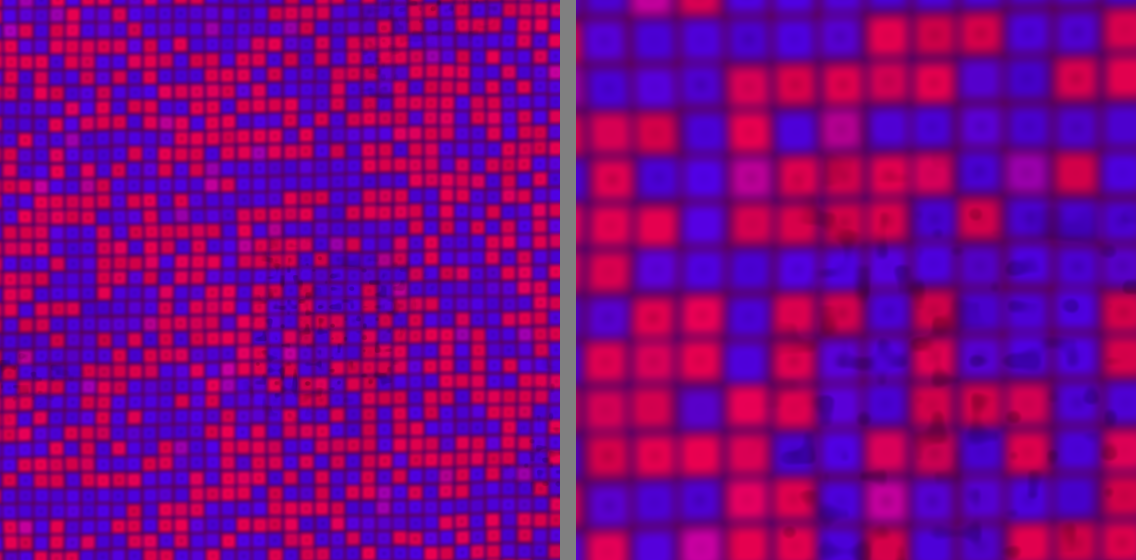
Left: the whole. Right: its middle third, enlarged.
A Shadertoy shader for this pattern:

```glsl
#define GRID vec2(35.9, 36.15)
#define SHIFT vec2(-0.154, 0.40)
#define ROW_TILT 0.013
#define BLUE_SHARE 0.54
#define MAGENTA_SHARE 0.025
#define BEAD_CORE 0.20
#define BEAD_RIM 0.63
#define WOBBLE 0.07
#define RED vec3(0.87, 0.0, 0.30)
#define BLUE vec3(0.30, 0.0, 0.85)
#define MAGENTA vec3(0.70, 0.0, 0.66)
#define GAP vec3(0.35, 0.0, 0.38)

float hash(vec2 p) {
    vec3 q = fract(vec3(p.xyx) * 0.1031);
    q += dot(q, q.yzx + 33.33);
    return fract((q.x + q.y) * q.z);
}

float noise(vec2 p) {
    vec2 i = floor(p), f = fract(p);
    f = f * f * (3.0 - 2.0 * f);
    return mix(mix(hash(i), hash(i + vec2(1, 0)), f.x),
               mix(hash(i + vec2(0, 1)), hash(i + vec2(1, 1)), f.x), f.y);
}

// Random tint per bead, loosely clumped into patches
vec3 beadTint(vec2 cell) {
    float clump = noise(cell * vec2(0.22, 0.30) + 41.0) - 0.5;
    float isBlue = step(hash(cell + 17.0), BLUE_SHARE + 0.45 * clump);
    vec3 tint = mix(RED, BLUE, isBlue);
    tint = mix(tint, MAGENTA, 0.16 * pow(hash(cell + 71.0), 3.0));
    tint = mix(tint, MAGENTA, 0.8 * step(hash(cell + 53.0), MAGENTA_SHARE));
    return tint * (0.94 + 0.11 * hash(cell + 97.0));
}

// Soft rounded-square coverage
float beadMask(vec2 d) {
    vec2 d2 = d * d;
    float radius = sqrt(sqrt(dot(d2, d2)));
    return 1.0 - smoothstep(BEAD_CORE, BEAD_RIM, radius);
}

void mainImage(out vec4 fragColor, in vec2 fragCoord) {
    vec2 uv = fragCoord / iResolution.xy;

    // Slightly tilted, uneven lattice
    vec2 p = GRID * (uv - vec2(0.0, ROW_TILT * uv.x)) + SHIFT;
    p += WOBBLE * 2.0 * (vec2(noise(uv * 9.0), noise(uv * 9.0 + 31.0)) - 0.5);

    // Blend neighbouring beads over the dark gaps
    vec2 home = floor(p);
    vec3 glow = vec3(0.0);
    float cover = 0.0;
    for (int y = -1; y <= 1; y++) {
        for (int x = -1; x <= 1; x++) {
            vec2 cell = home + vec2(x, y);
            vec2 jitter = vec2(hash(cell + 5.0), hash(cell + 9.0)) - 0.5;
            vec2 d = p - cell - 0.5 - WOBBLE * jitter;
            float mask = beadMask(d);
            float dimple = 0.12 * hash(cell + 23.0) * exp(-40.0 * dot(d, d));
            glow += mask * beadTint(cell) * (1.0 - dimple);
            cover += mask;
        }
    }
    vec3 color = glow / max(cover, 1.0) + GAP * max(1.0 - cover, 0.0);

    // Faint specks of wear and uneven light
    float worn = smoothstep(0.72, 0.95, noise(uv * 6.0 + 13.0));
    color *= 1.0 - 0.25 * worn * smoothstep(0.6, 0.9, noise(p * 2.5));
    color *= 0.97 + 0.06 * noise(uv * 5.0 + 3.0);
    fragColor = vec4(color, 1.0);
}
```
